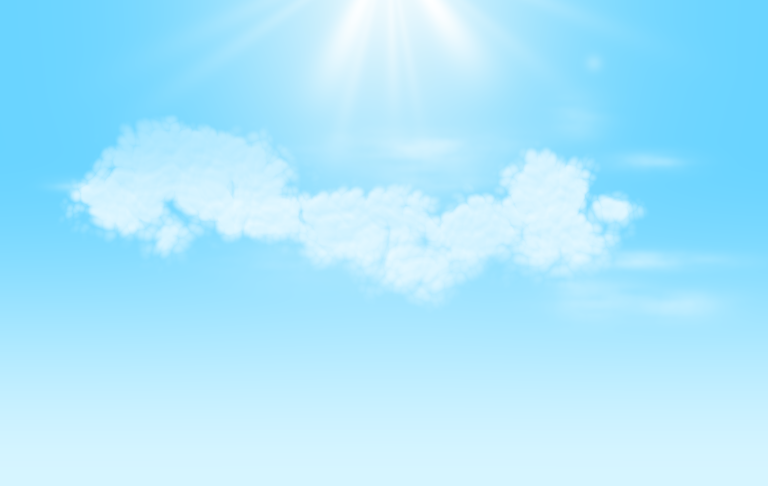
Write a WebGL 2 fragment shader that draws this texture.

```glsl
#version 300 es
precision highp float;
// Bright blue sky with a bank of cumulus, thin wisps and sun rays from the top.
uniform vec2 u_resolution;
out vec4 fragColor;

// Lengths are in canvas heights, origin at the lower left.
const vec3 HORIZON = vec3(0.84, 0.96, 1.0);
const vec3 AZURE = vec3(0.41, 0.83, 1.0);
const vec3 GLOW = vec3(0.92, 0.97, 0.985);
const vec3 CLOUD_SHADE = vec3(0.76, 0.93, 1.0);
const vec3 CLOUD_LIGHT = vec3(0.96, 0.99, 1.0);
const float CANVAS_ASPECT = 1.58;
const vec2 SUN = vec2(0.80, 1.03);
const vec2 RAY_ORIGIN = vec2(0.80, 1.12);
const vec2 FLARE = vec2(1.222, 0.87);
const float PUFF_FREQUENCY = 13.0;
const float PUFF_RELIEF = 0.085;
const float HEAP_BLEND = 0.03;

// Cloud heaps: centre, radii
const int HEAP_COUNT = 11;
const vec4 HEAPS[HEAP_COUNT] = vec4[](
  vec4(0.39, 0.66, 0.185, 0.09), vec4(0.26, 0.585, 0.11, 0.065),
  vec4(0.335, 0.515, 0.045, 0.045), vec4(0.52, 0.58, 0.15, 0.075),
  vec4(0.72, 0.53, 0.14, 0.08), vec4(0.865, 0.45, 0.115, 0.065),
  vec4(0.82, 0.54, 0.085, 0.06), vec4(0.985, 0.52, 0.12, 0.08),
  vec4(1.13, 0.605, 0.095, 0.08), vec4(1.15, 0.505, 0.11, 0.07),
  vec4(1.265, 0.572, 0.045, 0.025));

// Wisps: centre, radii, and their opacities
const int WISP_COUNT = 9;
const vec4 WISPS[WISP_COUNT] = vec4[](
  vec4(0.865, 0.695, 0.2, 0.035), vec4(1.335, 0.665, 0.085, 0.022),
  vec4(1.32, 0.465, 0.17, 0.02), vec4(1.19, 0.755, 0.06, 0.045),
  vec4(0.15, 0.62, 0.05, 0.015), vec4(1.21, 0.39, 0.1, 0.05),
  vec4(1.4, 0.375, 0.1, 0.035), vec4(0.66, 0.46, 0.2, 0.05),
  vec4(0.88, 0.63, 0.13, 0.03));
const float WISP_OPACITY[WISP_COUNT] =
  float[](0.6, 0.45, 0.6, 0.3, 0.45, 0.42, 0.42, 0.25, 0.45);

// Rays: angle from straight down, width, strength, reach
const int RAY_COUNT = 9;
const vec4 RAYS[RAY_COUNT] = vec4[](
  vec4(-0.42, 0.15, 0.9, 0.44), vec4(0.62, 0.17, 1.0, 0.42),
  vec4(0.03, 0.05, 0.4, 0.45), vec4(-0.25, 0.05, 0.3, 0.6),
  vec4(-0.97, 0.05, 0.22, 0.8), vec4(-1.12, 0.06, 0.18, 0.8),
  vec4(0.88, 0.06, 0.2, 0.65), vec4(1.2, 0.05, 0.2, 0.8),
  vec4(0.17, 0.04, 0.25, 0.5));

vec2 hash2(vec2 p) {
  vec3 q = fract(p.xyx * vec3(0.1031, 0.1030, 0.0973));
  q += dot(q, q.yzx + 33.33);
  return fract((q.xx + q.yz) * q.zy);
}

float valueNoise(vec2 p) {
  vec2 i = floor(p), f = fract(p);
  f = f * f * (3.0 - 2.0 * f);
  return mix(mix(hash2(i).x, hash2(i + vec2(1, 0)).x, f.x),
             mix(hash2(i + vec2(0, 1)).x, hash2(i + vec2(1, 1)).x, f.x), f.y);
}

// Rounded bumps, one per cell
float bumps(vec2 p) {
  vec2 cell = floor(p);
  float nearest = 1.0;
  for (int y = -1; y <= 1; y++)
    for (int x = -1; x <= 1; x++) {
      vec2 c = cell + vec2(x, y);
      vec2 d = c + hash2(c + 40.0) - p;
      nearest = min(nearest, dot(d, d));
    }
  return 1.0 - nearest;
}

// Cauliflower relief from three sizes of bump
float puffs(vec2 p) {
  p += 0.02 * vec2(valueNoise(p * 17.0), valueNoise(p * 17.0 + 9.0));
  p *= PUFF_FREQUENCY;
  return 0.5 * bumps(p) + 0.3 * bumps(p * 2.1 + 5.0) + 0.2 * bumps(p * 4.3 + 11.0);
}

float heapDistance(vec2 p) {
  float d = 1.0;
  for (int i = 0; i < HEAP_COUNT; i++) {
    vec2 r = HEAPS[i].zw;
    float e = (length((p - HEAPS[i].xy) / r) - 1.0) * min(r.x, r.y);
    float h = max(HEAP_BLEND - abs(d - e), 0.0) / HEAP_BLEND;
    d = min(d, e) - 0.25 * HEAP_BLEND * h * h;
  }
  return d;
}

void main() {
  vec2 p = gl_FragCoord.xy / u_resolution * vec2(CANVAS_ASPECT, 1.0);

  // Sky and sun glow
  vec3 color = mix(HORIZON, AZURE, smoothstep(0.0, 0.7, p.y));
  vec2 toSun = (p - SUN) * vec2(1.0, 0.8);
  float sunSquared = dot(toSun, toSun);
  color = mix(color, GLOW, 0.85 * exp(-sunSquared / 0.145));
  color = mix(color, vec3(1), 0.6 * exp(-sunSquared / 0.009));

  // Rays
  vec2 fromSource = p - RAY_ORIGIN;
  float angle = atan(fromSource.x, -fromSource.y), reach = length(fromSource);
  for (int i = 0; i < RAY_COUNT; i++) {
    float across = (angle - RAYS[i].x) / RAYS[i].y;
    float fade = 1.0 - smoothstep(0.12, RAYS[i].w, reach);
    color = mix(color, vec3(1), RAYS[i].z * fade * exp(-across * across));
  }
  vec2 toFlare = p - FLARE;
  color = mix(color, vec3(1), 0.25 * exp(-dot(toFlare, toFlare) / 0.0003));

  // Wisps
  float relief = puffs(p);
  float streak = 0.6 * valueNoise(p * vec2(5, 32) + p.x * 4.0) + 0.4 * valueNoise(p * vec2(13, 75));
  float veil = mix(smoothstep(0.1, 0.8, streak), relief, 0.45);
  for (int i = 0; i < WISP_COUNT; i++) {
    vec2 q = (p - WISPS[i].xy) / WISPS[i].zw;
    color = mix(color, CLOUD_LIGHT, WISP_OPACITY[i] * veil * exp(-dot(q, q)));
  }

  // Cumulus: crisp tops, soft undersides, thin upper left
  float d = heapDistance(p) - (relief - 0.7) * PUFF_RELIEF;
  float softness = mix(0.028, 0.06, 1.0 - smoothstep(0.42, 0.58, p.y));
  float cover = 1.0 - smoothstep(-softness, 0.3 * softness, d);
  float thin = smoothstep(0.58, 0.72, p.y) * (1.0 - smoothstep(0.6, 0.9, p.x));
  float slope = relief - puffs(p + vec2(-0.003, 0.012));
  float light = clamp(0.68 + 1.1 * slope + 0.25 * (valueNoise(p * 9.0) - 0.5), 0.0, 1.0);
  color = mix(color, mix(CLOUD_SHADE, CLOUD_LIGHT, light), cover * (0.85 - 0.35 * thin));

  fragColor = vec4(color, 1.0);
}
```
